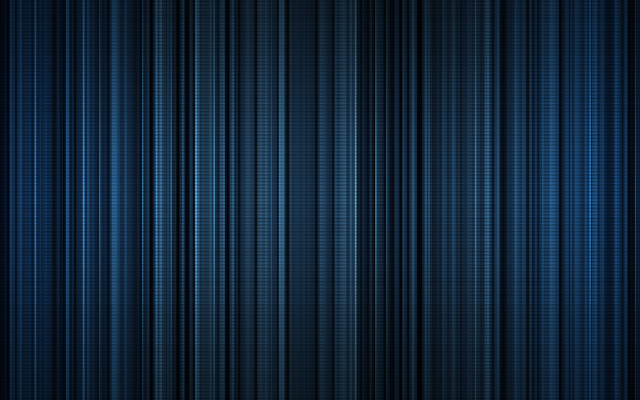
Write a Shadertoy shader that draws this pattern.

```glsl
// Dark blue woven cloth of fine vertical stripes, lit softly from the centre.

const float BROAD_BANDS = 46.0;
const float MID_STRIPES = 128.0;
const float FINE_THREADS = 256.0;
const float WEFT_ROWS = 120.0;
const float HIGHLIGHT_SLOTS = 44.0;

const vec3 SHADOW = vec3(0.010, 0.024, 0.050);
const vec3 CLOTH = vec3(0.080, 0.160, 0.238);
const vec3 SHEEN = vec3(0.195, 0.365, 0.490);
const vec3 HIGHLIGHT = vec3(0.170, 0.370, 0.480);
const vec3 EDGE_TINT = vec3(0.62, 0.94, 1.14);

float hash(vec2 p) {
    return fract(sin(dot(p, vec2(127.1, 311.7))) * 43758.5453);
}

// Random level per stripe, blended over one pixel at each border.
float stripes(float x, float count, float seed, float pixel) {
    float p = x * count;
    float cell = floor(p);
    float blend = min(1.0, count * pixel);
    float here = hash(vec2(cell, seed));
    float next = hash(vec2(cell + 1.0, seed));
    return mix(here, next, smoothstep(1.0 - blend, 1.0, fract(p)));
}

// Thin lines scattered one per slot; some slots stay empty.
float scatteredLines(float x, float count, float seed, float halfWidth, float pixel) {
    float p = x * count;
    float cell = floor(p);
    float centre = mix(0.15, 0.85, hash(vec2(cell, seed)));
    float strength = smoothstep(0.30, 1.0, hash(vec2(cell, seed + 7.0)));
    float dist = abs(fract(p) - centre) / count;
    return strength * (1.0 - smoothstep(halfWidth - 0.5 * pixel, halfWidth + 0.5 * pixel, dist));
}

// Horizontal threads, fading out when too fine to resolve.
float weft(float y, float count, float pixel) {
    float wave = 0.5 + 0.5 * cos(6.28318 * y * count);
    float visible = 1.0 - smoothstep(0.45, 1.0, count * pixel);
    float rowLevel = stripes(y, count, 31.0, pixel) - 0.5;
    return (wave - 0.5) * visible + 0.22 * rowLevel;
}

vec3 clothColour(float tone) {
    vec3 lower = mix(SHADOW, CLOTH, smoothstep(0.0, 1.0, min(tone * 2.0, 1.0)));
    return mix(lower, SHEEN, clamp(tone * 2.0 - 1.0, 0.0, 1.0));
}

void mainImage(out vec4 fragColor, in vec2 fragCoord) {
    vec2 uv = fragCoord / iResolution.xy;
    vec2 pixel = 1.0 / iResolution.xy;
    vec2 offset = uv - vec2(0.5, 0.51);

    // Vertical warp in three scales
    float tone = 0.30 * stripes(uv.x, BROAD_BANDS, 3.0, pixel.x)
               + 0.36 * stripes(uv.x, MID_STRIPES, 11.0, pixel.x)
               + 0.34 * stripes(uv.x, FINE_THREADS, 19.0, pixel.x);
    tone = clamp(0.5 + (tone - 0.5) * 1.4, 0.0, 1.0);
    vec3 colour = clothColour(tone);

    // Bright threads and dark grooves
    float glow = exp(-dot(offset * offset, vec2(1.6, 7.0)));
    float bright = scatteredLines(uv.x, HIGHLIGHT_SLOTS, 41.0, 0.0012, pixel.x);
    float groove = scatteredLines(uv.x, HIGHLIGHT_SLOTS, 67.0, 0.0022, pixel.x);
    colour *= 1.0 - 0.75 * groove;
    colour += HIGHLIGHT * bright * mix(0.55, 1.0, glow);

    // Horizontal threads, varying in depth from stripe to stripe
    float depth = mix(0.14, 0.42, stripes(uv.x, MID_STRIPES, 53.0, pixel.x));
    colour *= 1.0 + depth * weft(uv.y, WEFT_ROWS, pixel.y);

    // Central light and bluer sides
    colour *= 0.45 + 0.72 * glow;
    colour *= mix(vec3(1.0), EDGE_TINT, smoothstep(0.15, 0.5, abs(offset.x)));

    fragColor = vec4(clamp(colour, 0.0, 1.0), 1.0);
}
```
